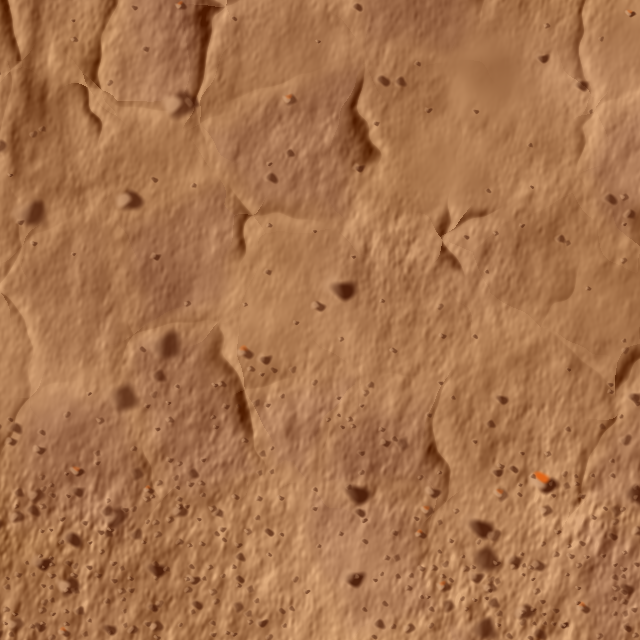
Reproduce this texture procedurally as a Shadertoy shader.

```glsl
vec3 hash3(vec2 cell) {
    vec3 h = fract(cell.xyx * vec3(.1031, .1030, .0973));
    h += dot(h, h.yxz + 33.33);
    return fract((h.xxy + h.yzz) * h.zyx);
}

// Smooth cellular noise: soft raised or sunken blobs, one per cell
float blobs(vec2 p) {
    float sum = 0.;
    for (int y = -1; y <= 1; y++)
    for (int x = -1; x <= 1; x++) {
        vec2 cell = floor(p) + vec2(x, y);
        vec3 h = hash3(cell);
        vec2 d = p - cell - h.xy;
        float k = max(0., 1. - dot(d, d));
        sum += (2. * h.z - 1.) * k * k * k;
    }
    return sum;
}

// Voronoi plates: distance to edge, edge normal, random id
vec4 plates(vec2 p) {
    vec2 near = vec2(9.), next = vec2(9.);
    float id = 0.;
    for (int y = -1; y <= 1; y++)
    for (int x = -1; x <= 1; x++) {
        vec2 cell = floor(p) + vec2(x, y);
        vec3 h = hash3(cell + 71.);
        vec2 d = cell + .1 + .8 * h.xy - p;
        if (dot(d, d) < dot(near, near)) { next = near; near = d; id = h.z; }
        else if (dot(d, d) < dot(next, next)) next = d;
    }
    vec2 normal = normalize(next - near);
    return vec4(dot(.5 * (near + next), normal), normal, id);
}

float sandTongue(vec2 p) {
    float across = (p.x - .53 + .05 * sin(p.y * 9.)) / .11;
    return exp(-across * across) * (1. - smoothstep(.2, .42, p.y));
}

float gravelAt(vec2 p) {
    float shore = p.y + .05 * sin(p.x * 9. + 1.) + .03 * sin(p.x * 23. + p.y * 15.);
    return (1. - smoothstep(.14, .5, shore)) * (1. - .75 * sandTongue(p));
}

// Scattered stones: coverage of lit face, cast shadow, orange tip
vec3 stones(vec2 uv, float scale, float sparse, float dense) {
    vec2 p = uv * scale;
    vec3 cover = vec3(0.);
    for (int y = -1; y <= 1; y++)
    for (int x = -1; x <= 1; x++) {
        vec2 cell = floor(p) + vec2(x, y);
        vec3 h = hash3(cell + scale * 3.), look = hash3(cell + scale * 7.);
        vec2 center = cell + .2 + .6 * h.xy;
        if (h.z > mix(sparse, dense, gravelAt(center / scale))) continue;
        float radius = mix(.15, .26, look.x);
        vec2 q = (p - center) / radius;
        q += .2 * sin(q.yx * 2.3 + look.yz * 6.3);
        float body = 1. - smoothstep(.4, 1.15, length(q * vec2(1., .7 + .5 * look.y)));
        float shade = 1. - smoothstep(.5, 1.25, length((q - vec2(1.1, -.25)) * vec2(.85, .7 + .5 * look.z)));
        float tip = 1. - smoothstep(.2, .75, length((q - vec2(.7, .6)) * vec2(.7, 1.)));
        cover = max(cover, vec3(body * (.2 + .65 * look.y), shade * (.65 + .35 * look.z), tip * step(.9, look.y)));
    }
    return cover;
}

void mainImage(out vec4 fragColor, in vec2 fragCoord) {
    vec2 p = fragCoord / iResolution.y;
    float gravel = gravelAt(p);
    float broad = blobs(p * 4. + 5.) + .6 * blobs(p * 10. + 30.) + .6 * blobs(p * 21. + 44.);
    float tone = .062 * broad + .04 * sandTongue(p);

    // Grain relief lit from the left
    vec2 grain = mat2(.98, .2, -.2, .98) * p * vec2(1.35, .85);
    float relief = 0., scale = 27.;
    for (int i = 0; i < 3; i++) {
        vec2 q = grain * scale + scale;
        relief += blobs(q + vec2(.25, -.08)) - blobs(q - vec2(.25, -.08));
        scale *= 2.05;
    }
    float rough = .8 + .5 * blobs(p * 8. + 60.);
    tone += relief * rough * mix(.06, .115, gravel);

    // Vertical furrows in the upper left
    float furrowed = (1. - smoothstep(.04, .16, p.x)) * smoothstep(.6, .75, p.y);
    tone += .2 * furrowed * blobs(p * vec2(45., 9.) + 13.);

    // Worn plates: dark right rims, pale sandy seams
    vec2 warp = .04 * vec2(blobs(p * 8. + 3.), blobs(p * 8. + 19.))
              + .011 * vec2(blobs(p * 27.), blobs(p * 27. + 50.));
    vec4 plate = plates((p + warp) * vec2(5.6, 4.6));
    float exposed = smoothstep(-.2, .35, blobs(p * 7. + 40.)) * smoothstep(.12, .35, p.y);
    float width = .016 + .03 * exposed;
    float rim = 2.7 * plate.x / width * exp(-plate.x / width);
    float facing = dot(plate.yz, vec2(.96, -.28));
    tone -= exposed * rim * (facing > 0. ? .34 : .09) * facing;
    tone += .05 * exp(-70. * plate.x * plate.x) * (1. - gravel);

    vec3 color = vec3(.648, .447, .298) + clamp(tone, -.34, .22) * vec3(1., 1., .88);

    // Mauve plates and ochre sand
    float mauve = smoothstep(.35, .8, plate.w) * smoothstep(0., .25, plate.x) - .4 + .5 * blobs(p * 6. + 90.);
    color += mauve * vec3(-.022, -.02, .004);

    // Stones from large to small
    for (int i = 0; i < 3; i++) {
        float level = float(i);
        vec3 stone = stones(p, 14. * exp2(level), .04 - .005 * level, .25 + .05 * level);
        float strength = 1. - .2 * level;
        color = mix(color, vec3(.29, .11, .03), stone.y * strength);
        color = mix(color, vec3(.84, .65, .49), stone.x * strength);
        color = mix(color, vec3(.88, .4, .1), stone.z * max(0., 1. - .6 * level));
    }
    fragColor = vec4(color, 1.);
}
```
